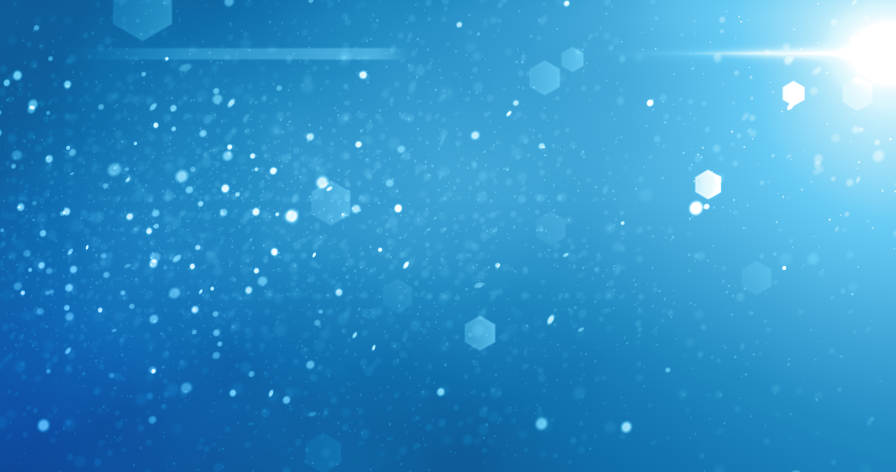
Give the GLSL for this background, as a Shadertoy shader.

```glsl
#define LAMP vec2(1.885, 0.887)
#define SWARM_CENTRE vec2(0.20, 0.53)
#define SWARM_SPREAD vec2(0.50, 0.29)
#define HAZE_LEVEL 2.25
#define LAMP_LEVEL 3.5
#define CLOUD_LEVEL 0.7
#define BOKEH_LEVEL 0.5
#define SPARK_LEVEL 3.6
#define DUST_LEVEL 1.1

vec3 hash3(vec2 p) {
    vec3 q = fract(p.xyx * vec3(0.1031, 0.1030, 0.0973));
    q += dot(q, q.yxz + 33.33);
    return fract((q.xxy + q.yzz) * q.zyx);
}

float noise(vec2 p) {
    vec2 cell = floor(p), f = fract(p);
    f = f * f * (3.0 - 2.0 * f);
    float low = mix(hash3(cell).x, hash3(cell + vec2(1, 0)).x, f.x);
    float high = mix(hash3(cell + vec2(0, 1)).x, hash3(cell + vec2(1, 1)).x, f.x);
    return mix(low, high, f.y);
}

float clouds(vec2 p) {
    float sum = 0.0, weight = 0.5;
    for (int i = 0; i < 4; i++) {
        sum += weight * noise(p);
        p = p * 2.03 + 7.1;
        weight *= 0.5;
    }
    return sum;
}

float glow(vec2 p, vec2 centre, vec2 spread) {
    vec2 d = (p - centre) / spread;
    return exp(-dot(d, d));
}

// Light level to colour: deep blue, through cyan, to white
vec3 ramp(float level) {
    vec3 c = mix(vec3(0.05, 0.31, 0.55), vec3(0.06, 0.44, 0.68), clamp(level, 0.0, 1.0));
    c = mix(c, vec3(0.13, 0.55, 0.77), clamp(level - 1.0, 0.0, 1.0));
    c = mix(c, vec3(0.27, 0.67, 0.86), clamp(level - 2.0, 0.0, 1.0));
    c = mix(c, vec3(0.41, 0.80, 0.96), clamp(level - 3.0, 0.0, 1.0));
    c = mix(c, vec3(0.84, 0.96, 0.99), clamp(level - 4.0, 0.0, 1.0));
    return mix(c, vec3(1.0), clamp(level - 5.0, 0.0, 1.0));
}

// One jittered dot per grid cell; some are thinned into tilted streaks
float dots(vec2 p, float cells, float radius, float blur, float crowd, float stray, float seed) {
    vec2 shift = seed * vec2(17.31, 9.17);
    vec2 q = p * cells + shift, id = floor(q);
    vec3 place = hash3(id + 11.0), kind = hash3(id + 71.0);
    vec2 home = (id + 0.5 - shift) / cells;
    float chance = crowd * glow(home, SWARM_CENTRE, SWARM_SPREAD)
                 + stray * glow(home, vec2(0.75, 0.5), vec2(0.8, 0.5));
    float size = radius * mix(0.45, 1.0, place.z);
    vec2 room = vec2(max(0.0, 1.0 - 2.4 * size * cells));
    vec2 d = (fract(q) - 0.5 - (place.xy - 0.5) * room) / cells;
    float tilt = 0.3 + kind.y;
    d = mat2(cos(tilt), -sin(tilt), sin(tilt), cos(tilt)) * d;
    d.y *= kind.z > 0.8 ? 1.9 : 1.1;
    float soft = max(size * blur, 1.0 / iResolution.y);
    float disc = 1.0 - smoothstep(size - soft, size, length(d));
    return disc * step(kind.x, chance) * mix(0.4, 1.0, kind.y);
}

// Pointed-top hexagon with a slightly brighter rim
float hexagon(vec2 p, float radius) {
    vec2 a = abs(p);
    float d = max(a.x, 0.5 * a.x + 0.866 * a.y) - radius;
    float edge = 1.5 / iResolution.y;
    float fill = 1.0 - smoothstep(-edge, edge, d);
    float shade = 0.8 + 0.25 * p.x / radius + 0.25 * exp(-abs(d) / 0.003);
    return fill * shade;
}

// Lens ghosts stepping along a bent path
float ghosts(vec2 p, int count, vec2 start, vec2 stride, vec2 bend, float radius, float growth, float fade) {
    float sum = 0.0;
    for (int i = 0; i < count; i++) {
        float k = float(i);
        vec2 centre = start + stride * k + bend * k * (2.0 - k) * (3.0 - k) * 0.5;
        sum += hexagon(p - centre, radius + growth * k) * (1.0 - fade * k * k * k);
    }
    return sum;
}

void mainImage(out vec4 fragColor, in vec2 fragCoord) {
    vec2 p = fragCoord / iResolution.y;

    // Broad haze and soft clouds
    float level = 0.08 + 0.2 * p.x * p.x;
    level += HAZE_LEVEL * glow(p, vec2(0.85, 0.66), vec2(0.62, 0.42));
    level += LAMP_LEVEL * glow(p, vec2(1.9, 0.8), vec2(0.62, 0.70));
    level += 0.6 * glow(p, vec2(0.25, 0.45), vec2(0.40, 0.25));
    level += 0.7 * glow(p, vec2(1.35, 1.0), vec2(0.50, 0.12));
    level += CLOUD_LEVEL * (clouds(p * 4.0) - 0.47) * smoothstep(2.0, 0.6, p.x);

    // Blurred bokeh, sharp sparks and fine dust
    for (int i = 0; i < 5; i++) {
        float k = float(i);
        level += BOKEH_LEVEL * dots(p, 14.0 + 5.0 * k, 0.022 - 0.003 * k, 0.7, 0.5, 0.4, k + 1.0);
    }
    for (int i = 0; i < 3; i++) {
        float k = float(i);
        level += SPARK_LEVEL * dots(p, 13.0 + 5.0 * k, 0.020 - 0.004 * k, 0.6, 0.33, 0.035, k + 8.0);
        level += DUST_LEVEL * dots(p, 26.0 + 11.0 * k, 0.0045, 0.8, 0.25, 0.3, k + 14.0);
    }

    // Hexagonal lens ghosts
    level += 2.4 * ghosts(p, 4, vec2(1.681, 0.802), vec2(-0.332, -0.254), vec2(0.151, 0.061), 0.022, 0.005, 0.03);
    level += 0.9 * ghosts(p, 3, vec2(1.213, 0.874), vec2(-0.256, -0.152), vec2(0.197, 0.113), 0.023, 0.009, 0.0);
    level += 0.4 * ghosts(p, 4, vec2(1.817, 0.802), vec2(-0.325, -0.143), vec2(0.111, -0.248), 0.031, 0.0, 0.0);
    level += 1.3 * hexagon(p - vec2(0.302, 0.985), 0.062);

    // Lamp with its thin streak and the detached bar of light
    vec2 toLamp = p - LAMP;
    level += 3.0 * glow(p, LAMP, vec2(0.075, 0.055)) + 1.3 * exp(-length(toLamp) / 0.13);
    level += 1.8 * exp(-abs(toLamp.y) / 0.007) * smoothstep(1.2, 1.9, p.x);
    float bar = 1.0 - smoothstep(0.009, 0.015, abs(p.y - 0.886));
    level += 1.1 * bar * smoothstep(0.12, 0.45, p.x) * (1.0 - smoothstep(0.78, 0.88, p.x));

    // Colour, with a bluer lower left corner
    vec3 colour = ramp(level);
    colour += vec3(0.0, -0.03, 0.06) * glow(p, vec2(0.0, 0.1), vec2(0.5, 0.4));
    fragColor = vec4(clamp(colour, 0.0, 1.0), 1.0);
}
```
